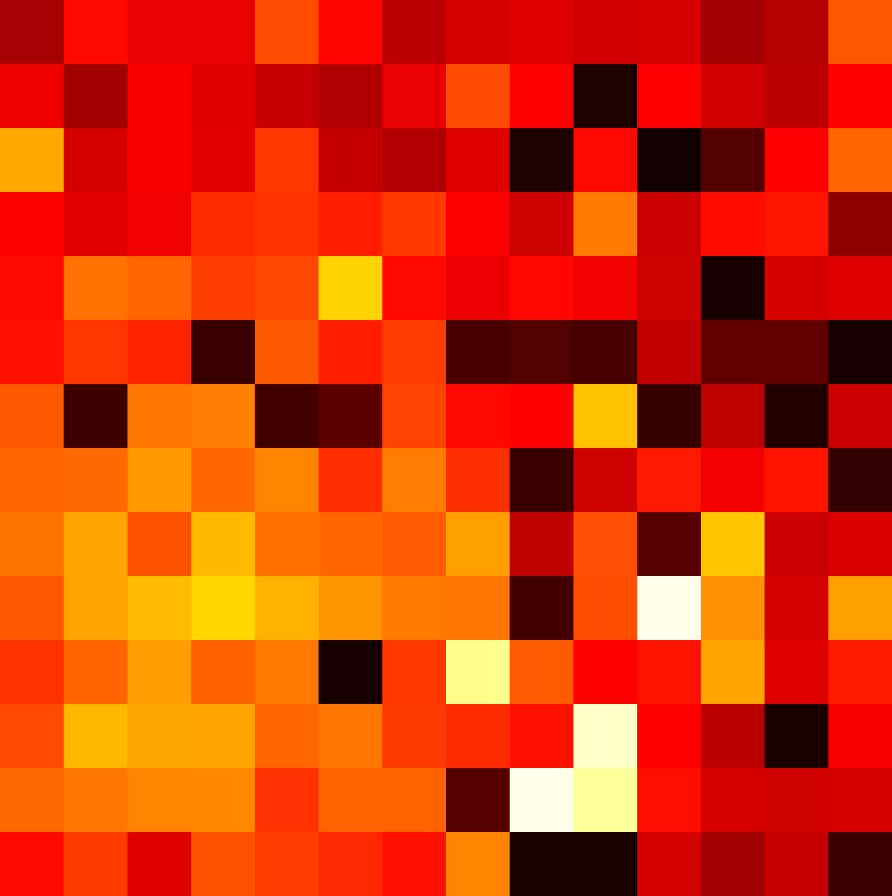
Reproduce this texture procedurally as a Shadertoy shader.

```glsl
const float GRID = 14.0;                    // cells along each side
const float COOL_HEAT = 0.275;
const float WARM_HEAT = 0.585;
const vec2  WARM_CENTER = vec2(0.25, 0.27);
const float WARM_RADIUS = 0.48;
const float JITTER = 0.14;                  // heat variation between cells
const float ACCENT_CHANCE = 0.10;
const float ACCENT_HEAT = 0.22;
const vec2  PALE_CENTER = vec2(0.64, 0.21);
const vec2  PALE_RADIUS = vec2(0.09, 0.13);
const float PALE_CHANCE = 0.75;
const vec2  PALE_HEAT = vec2(0.88, 1.0);
const vec2  CHAR_SIDES = vec2(0.04, 0.25);  // dark cell chance, left and right
const vec2  CHAR_HEAT = vec2(0.0, 0.13);
const vec2  CHAR_PATCH = vec2(2.0, 3.0);    // dark clump size in cells

float hash(vec2 cell, uint channel) {
    uvec2 c = uvec2(cell);
    uint h = c.x * 1597u + c.y * 51749u + channel * 7919u + 101u;
    h = (h ^ (h >> 16)) * 0x7feb352du;
    h = (h ^ (h >> 15)) * 0x846ca68bu;
    h ^= h >> 16;
    return float(h >> 8) / 16777216.0;
}

float falloff(vec2 d) {
    return exp(-dot(d, d));
}

// Black through red, orange and yellow to white
vec3 heatColor(float heat) {
    return clamp(vec3(0.04 + heat * 2.63,
                      (heat - 0.365) / 0.381,
                      (heat - 0.746) / 0.254), 0.0, 1.0);
}

float cellHeat(vec2 cell) {
    vec2 pos = (cell + 0.5) / GRID;

    // Broad glow with independent variation
    float warmth = falloff((pos - WARM_CENTER) / WARM_RADIUS);
    float heat = mix(COOL_HEAT, WARM_HEAT, warmth);
    heat += JITTER * (hash(cell, 1u) + hash(cell, 2u) - 1.0);

    // Stray cells: hotter in cool areas, cooler in warm ones
    float accent = step(hash(cell, 3u), ACCENT_CHANCE);
    heat += accent * ACCENT_HEAT * (warmth > 0.5 ? -1.0 : 1.0);

    // Charred clumps, mostly on the right
    float side = mix(CHAR_SIDES.x, CHAR_SIDES.y, smoothstep(0.48, 0.62, pos.x));
    float clump = hash(floor(cell / CHAR_PATCH), 4u) < 0.45 ? 2.0 : 0.2;
    if (hash(cell, 5u) < side * clump)
        heat = mix(CHAR_HEAT.x, CHAR_HEAT.y, hash(cell, 6u));

    // Pale hot spot
    float pale = PALE_CHANCE * falloff((pos - PALE_CENTER) / PALE_RADIUS);
    if (hash(cell, 7u) < pale)
        heat = mix(PALE_HEAT.x, PALE_HEAT.y, hash(cell, 8u));

    return heat;
}

vec3 cellColor(vec2 cell) {
    return heatColor(cellHeat(clamp(cell, 0.0, GRID - 1.0)));
}

void mainImage(out vec4 fragColor, in vec2 fragCoord) {
    vec2 p = fragCoord / iResolution.xy * GRID - 0.5;
    vec2 cell = floor(p);

    // Blend the four nearest cells across a one-pixel border
    vec2 pixel = GRID / iResolution.xy;
    vec2 blend = clamp((fract(p) - 0.5) / pixel + 0.5, 0.0, 1.0);
    vec3 low = mix(cellColor(cell), cellColor(cell + vec2(1, 0)), blend.x);
    vec3 high = mix(cellColor(cell + vec2(0, 1)), cellColor(cell + vec2(1, 1)), blend.x);
    fragColor = vec4(mix(low, high, blend.y), 1.0);
}
```
